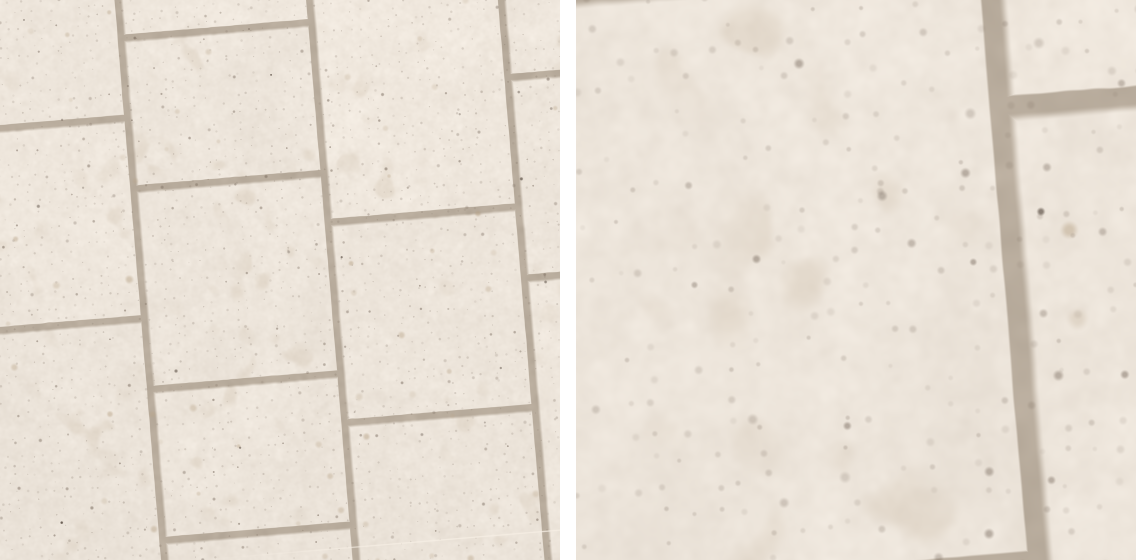
Left, the full canvas; right, a detail of the centre.
Write a WebGL 1 fragment shader that draws this texture.

```glsl
precision highp float;

uniform vec2 u_resolution;

// Layout, in canvas units, measured down from the top
const float TILT = 0.0829;           // rotation of the paving, radians
const float COLUMN_WIDTH = 0.3411;
const float COLUMN_OFFSET = 0.2103;
const vec4 FIRST_SEAM = vec4(0.229, 0.3563, 0.4447, 0.2135); // per column
const float SLAB_HEIGHT = 0.3593;
const float CYCLE = 0.90;            // two seams in each cycle
const float SHORT_SLAB = 0.27;       // extra cut in the second column
const float JOINT_HALF = 0.0066;
const float JOINT_SHADE = 0.0022;    // softness of the far joint edge
const float RIDGE_POS = 1.0262;
const float RIDGE_HALF = 0.0012;

// Colours
const vec3 STONE = vec3(0.929, 0.898, 0.858);
const vec3 GROUT = vec3(0.722, 0.674, 0.614);
const vec3 SPECK = vec3(0.42, 0.36, 0.31);
const vec3 STAIN = vec3(0.72, 0.64, 0.53);
const vec3 RIDGE = vec3(0.965, 0.935, 0.895);

float hash(vec2 p) {
  return fract(sin(dot(p, vec2(127.1, 311.7))) * 43758.5);
}

vec2 hash2(vec2 p) {
  return vec2(hash(p), hash(p + 57.3));
}

// Cellular noise: soft blobs of random sign, about -1 to 1
float blobs(vec2 p) {
  vec2 cell = floor(p);
  float sum = 0.0;
  for (int j = -1; j <= 1; j++) {
    for (int i = -1; i <= 1; i++) {
      vec2 id = cell + vec2(float(i), float(j));
      vec2 d = p - id - hash2(id);
      float w = max(0.0, 1.0 - dot(d, d));
      sum += (hash(id + 19.7) * 2.0 - 1.0) * w * w;
    }
  }
  return sum;
}

// One round fleck in some cells; radius in canvas units
float flecks(vec2 p, float freq, float density, float radius) {
  p *= freq;
  vec2 id = floor(p);
  vec2 centre = 0.25 + 0.5 * hash2(id + 3.1);
  float r = radius * freq * mix(0.5, 1.0, hash(id + 8.9));
  float d = length(fract(p) - centre);
  float strength = mix(0.3, 1.0, hash(id + 31.3));
  return step(hash(id + 71.9), density) * strength * (1.0 - smoothstep(r * 0.3, r * 1.3, d));
}

float nearer(float a, float b) {
  return abs(a) < abs(b) ? a : b;
}

// Joint with a crisp near edge and a softer far edge
float joint(float s, float blur) {
  float near = smoothstep(-JOINT_HALF - blur, -JOINT_HALF + blur, s);
  float soft = JOINT_SHADE + blur;
  return near * (1.0 - smoothstep(JOINT_HALF - soft, JOINT_HALF + soft, s));
}

void main() {
  vec2 canvas = gl_FragCoord.xy / u_resolution;
  float blur = max(0.0009, 0.7 / u_resolution.y);

  // Tilted frame: x across the columns, y down them
  float c = cos(TILT), s = sin(TILT);
  vec2 q = vec2(canvas.x, 1.0 - canvas.y);
  vec2 p = vec2(c * q.x - s * q.y, s * q.x + c * q.y);

  // Mottling at several sizes
  float broad = blobs(p * 11.0 + 4.0);
  float medium = blobs(p * 38.0 + 21.0);
  float fine = blobs(p * 105.0);
  float grain = blobs(p * 210.0 + 9.0);

  // Column and its seams
  vec2 worn = p + 0.0004 * vec2(medium, fine);
  float across = (worn.x - COLUMN_OFFSET) / COLUMN_WIDTH;
  float column = mod(floor(across) + 1.0, 4.0);
  float side = (fract(across + 0.5) - 0.5) * COLUMN_WIDTH;
  vec4 pick = 1.0 - step(0.5, abs(vec4(0.0, 1.0, 2.0, 3.0) - column));
  float along = worn.y - dot(FIRST_SEAM, pick);
  float t = mod(along, CYCLE);
  float cut = CYCLE - SHORT_SLAB * pick.y;
  float seam = nearer(nearer(t, t - SLAB_HEIGHT), nearer(t - cut, t - CYCLE));
  float grout = max(joint(side, blur), joint(seam, blur));

  // Stone, with a slight tint for each slab
  float slab = floor(along / CYCLE) * 3.0 + step(SLAB_HEIGHT, t) + step(cut, t);
  float tint = (hash(vec2(column, slab) + 2.7) - 0.5) * 0.012 + 0.016 * (canvas.y - 0.5);
  float mottle = 0.008 * broad + 0.007 * medium + 0.011 * fine + 0.007 * grain;
  vec3 color = STONE + tint + mottle * vec3(0.9, 1.0, 1.1);
  float patches = smoothstep(0.25, 0.9, -medium) * smoothstep(-0.1, 0.7, broad);
  color = mix(color, STAIN, 0.16 * patches);

  // Grout, then flecks lying over both
  color = mix(color, GROUT + 0.014 * medium + 0.012 * fine, grout);
  color = mix(color, STAIN, 0.5 * flecks(p + 0.37, 13.0, 0.3, 0.0075));
  color = mix(color, SPECK, 0.22 * flecks(p, 62.0, 0.45, 0.0028));
  color = mix(color, SPECK, 0.5 * flecks(p + 0.71, 23.0, 0.4, 0.0036));
  color = mix(color, SPECK * 0.8, 0.95 * flecks(p + 0.13, 9.0, 0.2, 0.0036));

  // Thin pale ridge, fading to the left
  float ridge = 1.0 - smoothstep(RIDGE_HALF - blur, RIDGE_HALF + blur, abs(p.y - RIDGE_POS));
  color = mix(color, RIDGE, 0.75 * ridge * smoothstep(0.3, 0.75, canvas.x));

  gl_FragColor = vec4(color, 1.0);
}
```
